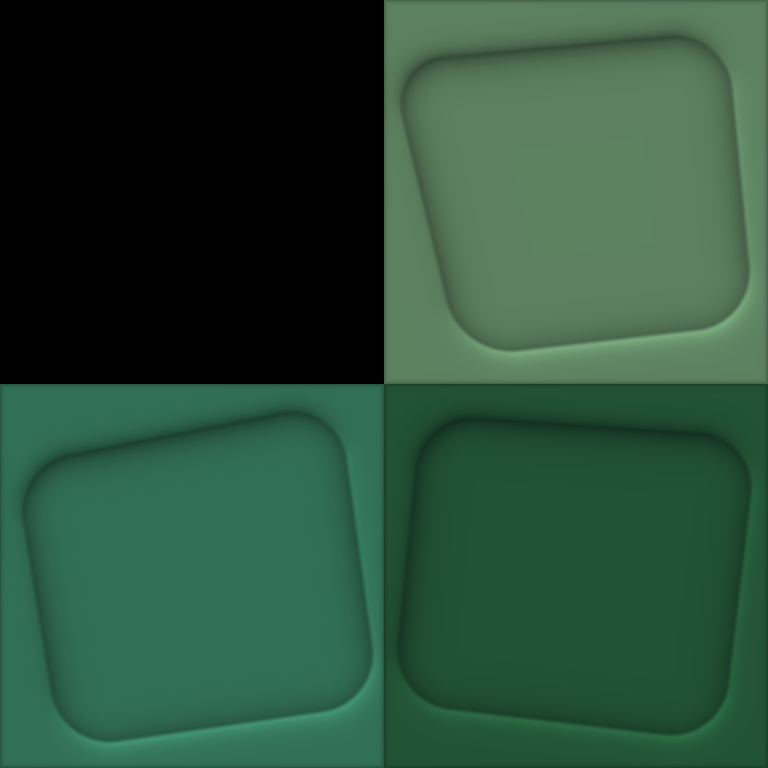
This background is drawn by a Shadertoy shader. Its source:

```glsl
// Three green tiles and one empty black tile, each green one pressed with a skewed dent.
// A dent is a rounded quad distance field: its gradient sets the lit and shaded rim,
// and exponential falloffs spread the inner shadow and outer glow.

const vec3 SAGE = vec3(0.365, 0.508, 0.378);
const vec3 TEAL = vec3(0.196, 0.437, 0.350);
const vec3 FOREST = vec3(0.133, 0.325, 0.208);
const vec2 LIT_SIDE = vec2(0.406, -0.914);
const float CORNER_RADIUS = 0.15;

// Corners of a quad in clockwise order from the upper left.
struct Quad { vec2 a, b, c, d; };

// Signed distance to the line through two corners, positive outside.
float sideDistance(vec2 p, vec2 start, vec2 end) {
    vec2 along = normalize(end - start);
    return dot(p - start, vec2(-along.y, along.x));
}

// Four half planes joined by circular corners.
float roundedQuad(vec2 p, Quad q, float radius) {
    vec4 sides = vec4(sideDistance(p, q.a, q.b), sideDistance(p, q.b, q.c),
                      sideDistance(p, q.c, q.d), sideDistance(p, q.d, q.a)) + radius;
    float nearest = max(max(sides.x, sides.y), max(sides.z, sides.w));
    return length(max(sides, 0.0)) + min(nearest, 0.0) - radius;
}

// Outward direction of the rim by central differences.
vec2 rimNormal(vec2 p, Quad q, float radius) {
    vec2 e = vec2(0.004, 0.0);
    vec2 slope = vec2(roundedQuad(p + e.xy, q, radius) - roundedQuad(p - e.xy, q, radius),
                      roundedQuad(p + e.yx, q, radius) - roundedQuad(p - e.yx, q, radius));
    return slope / max(length(slope), 1e-5);
}

// Brightness of the dent: shadow within, light or shade just outside.
float dentShade(vec2 p, Quad q) {
    float dist = roundedQuad(p, q, CORNER_RADIUS);
    float facing = dot(rimNormal(p, q, CORNER_RADIUS), LIT_SIDE);
    float inside = 1.0 - (0.34 - 0.09 * facing) * exp(min(dist, 0.0) / 0.035);
    float outside = 1.0 + 0.45 * facing * exp(-max(dist, 0.0) / 0.022);
    return mix(inside, outside, smoothstep(-0.008, 0.008, dist));
}

// A dented tile on the unit square with a thin dark seam at its border.
vec3 dentedTile(vec2 p, vec3 color, Quad q) {
    vec2 border = min(p, 1.0 - p);
    float seam = 0.3 * exp(-max(min(border.x, border.y), 0.0) / 0.005);
    return color * dentShade(p, q) * (1.0 - seam);
}

void mainImage(out vec4 fragColor, in vec2 fragCoord) {
    vec2 p = 2.0 * fragCoord / iResolution.xy;
    vec2 pixel = 2.0 / iResolution.xy;

    Quad upperRight = Quad(vec2(0.013, 0.836), vec2(0.893, 0.917),
                           vec2(0.966, 0.156), vec2(0.200, 0.068));
    Quad lowerLeft = Quad(vec2(0.037, 0.784), vec2(0.883, 0.951),
                          vec2(0.990, 0.167), vec2(0.159, 0.047));
    Quad lowerRight = Quad(vec2(0.096, 0.919), vec2(0.974, 0.859),
                           vec2(0.880, 0.068), vec2(0.023, 0.169));

    // Blend the tiles across their dividers.
    vec2 side = smoothstep(1.0 - 0.5 * pixel, 1.0 + 0.5 * pixel, p);
    vec3 lower = mix(dentedTile(p, TEAL, lowerLeft),
                     dentedTile(p - vec2(1.0, 0.0), FOREST, lowerRight), side.x);
    vec3 upper = dentedTile(p - 1.0, SAGE, upperRight) * side.x;
    fragColor = vec4(mix(lower, upper, side.y), 1.0);
}
```
